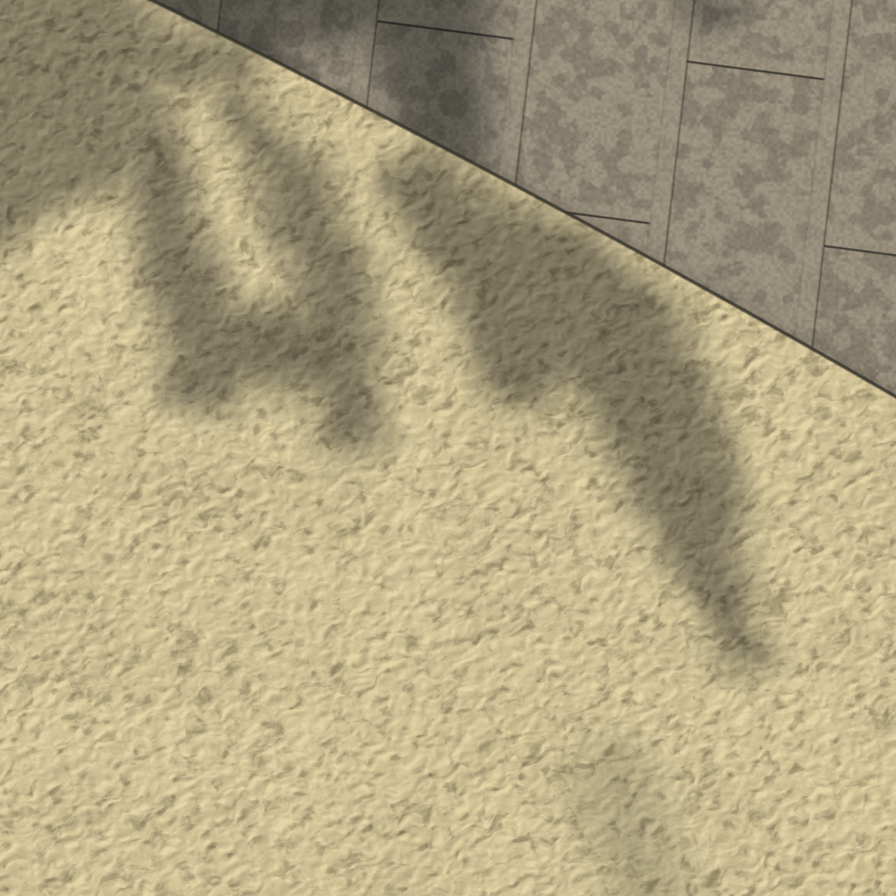
Write a Shadertoy shader that draws this texture.

```glsl
#define SAND_LIGHT vec3(0.88, 0.82, 0.64)
#define SAND_DARK vec3(0.50, 0.45, 0.33)
#define STONE_LIGHT vec3(0.60, 0.565, 0.49)
#define STONE_DARK vec3(0.525, 0.495, 0.43)
#define SHADE_TINT vec3(0.61, 0.625, 0.645)
#define SOFTNESS 0.037
#define SLAB_WIDTH 0.176
#define SLAB_LENGTH 0.372
#define JOINT_WIDTH 0.021
#define GRAIN_SCALE 88.0

float hash(vec2 p) {
    vec3 q = fract(vec3(p.xyx) * 0.1031);
    q += dot(q, q.yzx + 33.33);
    return fract((q.x + q.y) * q.z);
}

float noise(vec2 p) {
    vec2 i = floor(p), f = fract(p);
    f = f * f * (3.0 - 2.0 * f);
    return mix(mix(hash(i), hash(i + vec2(1, 0)), f.x),
               mix(hash(i + vec2(0, 1)), hash(i + vec2(1, 1)), f.x), f.y);
}

float fbm(vec2 p) {
    float sum = 0.0, amp = 0.5;
    for (int i = 0; i < 3; i++) {
        sum += amp * noise(p);
        p = mat2(1.6, 1.2, -1.2, 1.6) * p + 17.3;
        amp *= 0.5;
    }
    return sum / 0.875;
}

// Distance to a stroke whose radius runs from r.x to r.y
float stroke(vec2 p, vec2 a, vec2 b, vec2 r) {
    vec2 d = b - a;
    float t = clamp(dot(p - a, d) / dot(d, d), 0.0, 1.0);
    return length(p - a - d * t) - mix(r.x, r.y, t);
}

float softCover(float d) {
    return smoothstep(SOFTNESS, -SOFTNESS, d);
}

// Leaf shadows lying on the sand
float sandShadow(vec2 p) {
    float canopy = stroke(p, vec2(0.0, 0.87), vec2(0.12, 0.87), vec2(0.14, 0.085));
    canopy = min(canopy, stroke(p, vec2(0.03, 0.97), vec2(0.27, 0.925), vec2(0.08, 0.025)));

    float fork = stroke(p, vec2(0.17, 0.83), vec2(0.235, 0.585), vec2(0.035, 0.045));
    fork = min(fork, stroke(p, vec2(0.27, 0.89), vec2(0.365, 0.71), vec2(0.022, 0.042)));
    fork = min(fork, stroke(p, vec2(0.365, 0.71), vec2(0.39, 0.53), vec2(0.044, 0.037)));
    fork = min(fork, stroke(p, vec2(0.25, 0.61), vec2(0.37, 0.605), vec2(0.045, 0.055)));

    float blade = stroke(p, vec2(0.465, 0.80), vec2(0.60, 0.635), vec2(0.035, 0.085));
    blade = min(blade, stroke(p, vec2(0.61, 0.70), vec2(0.695, 0.61), vec2(0.07, 0.08)));
    blade = min(blade, stroke(p, vec2(0.72, 0.56), vec2(0.765, 0.45), vec2(0.068, 0.057)));
    blade = min(blade, stroke(p, vec2(0.765, 0.45), vec2(0.83, 0.28), vec2(0.057, 0.02)));

    float faint = stroke(p, vec2(0.69, 0.12), vec2(0.73, 0.02), vec2(0.045, 0.05));
    float cover = max(softCover(min(fork, blade)), 0.88 * softCover(canopy));
    return max(cover, 0.4 * softCover(faint));
}

// Leaf shadows lying on the slabs
float stoneShadow(vec2 p) {
    float d = stroke(p, vec2(0.20, 1.0), vec2(0.50, 1.01), vec2(0.05, 0.045));
    d = min(d, stroke(p, vec2(0.26, 0.97), vec2(0.31, 0.94), vec2(0.05, 0.03)));
    d = min(d, stroke(p, vec2(0.48, 0.97), vec2(0.50, 0.86), vec2(0.065, 0.05)));
    float spot = stroke(p, vec2(0.78, 1.0), vec2(0.80, 0.99), vec2(0.022));
    return max(softCover(d), 0.8 * softCover(spot));
}

// Dense slanted flecks, lit from above
vec3 sand(vec2 p) {
    vec2 q = mat2(0.88, -0.48, 0.48, 0.88) * p;
    q += 0.007 * vec2(noise(p * 70.0), noise(p * 70.0 + 31.0));
    q *= GRAIN_SCALE * vec2(1.0, 1.6);
    float relief = fbm(q) - fbm(q + vec2(0.2, -0.7));
    float pits = smoothstep(0.50, 0.85, fbm(q * 0.9 + 50.0));
    float tone = 0.82 + 0.58 * relief - 0.42 * pits;
    tone += 0.16 * (fbm(p * 11.0) - 0.5);
    return mix(SAND_DARK, SAND_LIGHT, clamp(tone, -0.1, 1.04));
}

// Staggered slabs with pale joints and faint seams
vec3 paving(vec2 p, float px) {
    float down = 1.0 - p.y;
    float across = (p.x + 0.115 * down - 0.423) / SLAB_WIDTH;
    float stagger = mod(floor(across), 2.0) * 0.5;
    float along = (down - 0.13 * p.x + 0.031) / SLAB_LENGTH - stagger;
    float side = fract(across) * SLAB_WIDTH;
    float toNext = SLAB_WIDTH - side;
    float row = (fract(along + 0.5) - 0.5) * SLAB_LENGTH;

    float blotch = smoothstep(0.44, 0.62, fbm(p * 66.0));
    vec3 col = mix(STONE_LIGHT, STONE_DARK, blotch);
    float joint = smoothstep(JOINT_WIDTH + 0.003, JOINT_WIDTH - 0.003, toNext);
    float rowJoint = smoothstep(-0.018, -0.012, row) * (1.0 - smoothstep(0.0, 0.002, row));
    col = mix(col, STONE_LIGHT, 0.8 * max(joint, rowJoint));

    float seam = 1.0 - smoothstep(0.0, 0.0015 + px, min(side, toNext));
    float rim = 1.0 - smoothstep(0.0, 0.0015 + px, abs(toNext - JOINT_WIDTH));
    float cut = (1.0 - smoothstep(0.0, 0.0013 + px, abs(row))) * (1.0 - joint);
    col *= 1.0 - 0.28 * seam - 0.06 * rim;
    col = mix(col, vec3(0.17, 0.16, 0.15), 0.8 * cut);
    return col * (0.92 + 0.14 * noise(p * 290.0));
}

void mainImage(out vec4 fragColor, in vec2 fragCoord) {
    vec2 p = fragCoord / iResolution.xy;
    float px = 1.0 / iResolution.y;
    vec2 wobble = vec2(fbm(p * 16.0), fbm(p * 16.0 + 70.0)) - 0.5;
    vec2 q = p + 0.04 * wobble;

    // Gently bowed border between the two grounds
    float border = 1.0 - 0.533 * (p.x - 0.169) + 0.055 * (p.x - 0.169) * (1.0 - p.x);
    float d = (p.y - border) * 0.88;

    vec3 ground = sand(p) * mix(vec3(1.0), SHADE_TINT, sandShadow(q));
    vec3 slabs = paving(p, px) * mix(vec3(1.0), SHADE_TINT, stoneShadow(q));
    vec3 col = mix(ground, slabs, smoothstep(-px, px, d));

    // Dark gap along the border
    float gap = 1.0 - smoothstep(0.0004, 0.0022 + px, abs(d));
    col *= 1.0 - 0.12 * exp(-max(d, 0.0) * 90.0) * step(0.0, d);
    col = mix(col, vec3(0.18, 0.17, 0.15), 0.8 * gap);
    fragColor = vec4(col, 1.0);
}
```
